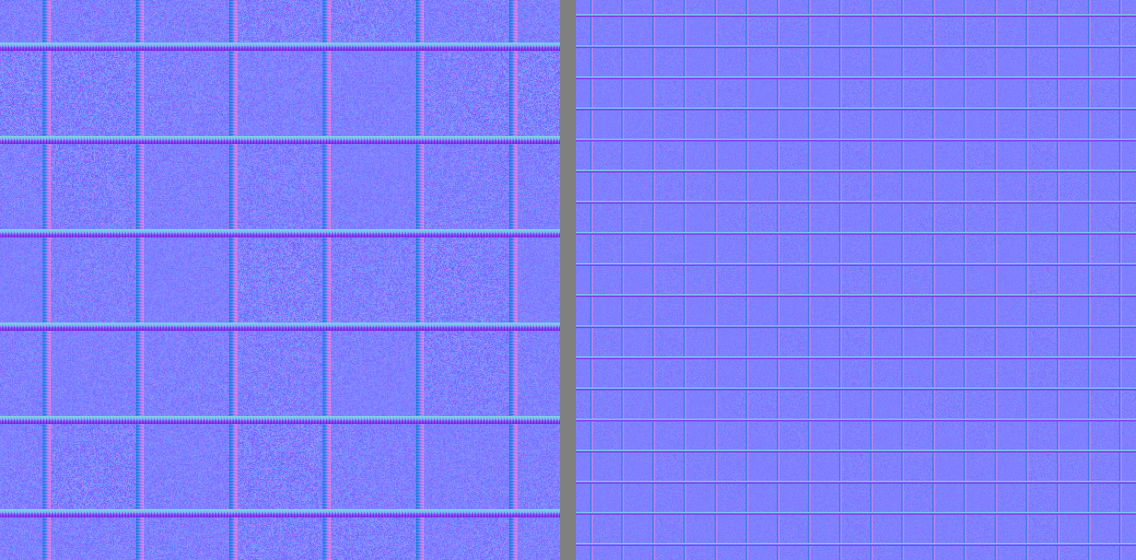
Left: one tile. Right: repeated 3 by 3.
This texture map is drawn by a Shadertoy shader. Its source:

```glsl
const float TAU = 6.2831853;

float hash(vec2 p, float salt) {
    uvec3 q = uvec3(vec3(p, salt)) * uvec3(1597u, 3571u, 7919u);
    uint h = (q.x ^ (q.y << 8) ^ q.z) * 747796405u;
    h = ((h >> 15) ^ h ^ (q.y * 277u)) * 2246822519u;
    h = ((h >> 13) ^ h) * 3266489917u;
    return float((h >> 16) & 65535u) / 65535.0;
}

// Value noise that wraps after a whole number of lattice cells
float wrapNoise(vec2 p, float period, float salt) {
    vec2 i = floor(p);
    vec2 f = smoothstep(0.0, 1.0, p - i);
    vec2 a = mod(i, period);
    vec2 b = mod(i + 1.0, period);
    return mix(mix(hash(a, salt), hash(vec2(b.x, a.y), salt), f.x),
               mix(hash(vec2(a.x, b.y), salt), hash(b, salt), f.x), f.y);
}

// Sideways and lengthwise tilt of a ribbed round cord
vec2 cordTilt(float across, float along) {
    float phase = TAU * 32.0 * along;
    float rib = cos(phase);
    float t = clamp(across / 0.044 - 0.2 * rib, -1.0, 1.0);
    float side = sign(t) * sqrt(abs(t)) * (0.7 + 0.1 * rib);
    return vec2(side, 0.12 * sin(phase));
}

float cordCover(float across, float blur) {
    return 1.0 - smoothstep(-blur, blur, abs(across) - 0.044);
}

void mainImage(out vec4 fragColor, in vec2 fragCoord) {
    vec2 uv = fragCoord / iResolution.xy;
    vec2 grid = uv * 6.0;
    vec2 d = fract(grid) - 0.5;
    vec2 blur = 3.0 / iResolution.xy;

    // Fine grain whose roughness differs by panel and drifts softly
    vec2 panel = mod(floor(grid + 0.5), 6.0);
    float rough = mix(hash(panel, 5.0), wrapNoise(uv * 4.0, 4.0, 9.0), 0.5);
    vec2 g = uv * 512.0 - 0.5;
    vec2 grain = vec2(wrapNoise(g, 512.0, 1.0), wrapNoise(g, 512.0, 2.0));
    vec2 tilt = (grain - 0.5) * mix(0.2, 0.68, rough);

    // Upright cords, with level cords laid over them
    tilt = mix(tilt, cordTilt(d.x, grid.y), cordCover(d.x, blur.x));
    tilt = mix(tilt, cordTilt(d.y, grid.x).yx, cordCover(d.y, blur.y));

    // Encode the unit normal as a colour
    vec3 normal = vec3(tilt, sqrt(max(0.0, 1.0 - dot(tilt, tilt))));
    fragColor = vec4(normal * 0.5 + 0.5, 1.0);
}
```
